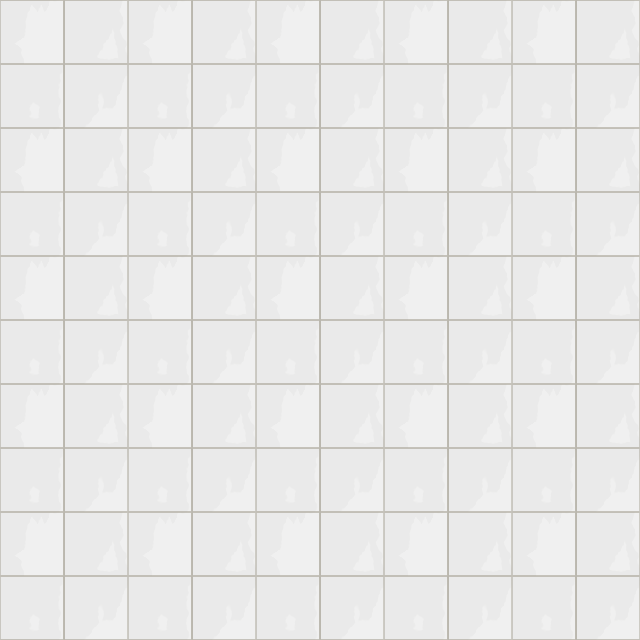
Write a Shadertoy shader that draws this texture.

```glsl
// Pale glazed square tiles with thin taupe grout, laid as a repeating 2 x 2 block.
// Each of the four tiles has its own glossy patch, built from soft inequalities
// (positive inside) whose outlines are roughened with gradient noise.

#define TILES 10.0
#define GROUT_WIDTH 0.0135
#define GROUT_VARIATION 0.0025
#define RAGGEDNESS 0.035
#define RAGGED_SCALE 9.0
#define GLAZE_COLOR vec3(0.919, 0.919, 0.918)
#define GLOSS_COLOR vec3(0.942, 0.942, 0.941)
#define GROUT_COLOR vec3(0.55, 0.525, 0.455)

vec2 hashGradient(vec2 cell) {
    float h = fract(sin(dot(cell, vec2(127.1, 311.7))) * 43758.5);
    return vec2(cos(6.2832 * h), sin(6.2832 * h));
}

float gradientNoise(vec2 p) {
    vec2 i = floor(p), f = p - i;
    vec2 u = f * f * f * (f * (f * 6.0 - 15.0) + 10.0);
    float a = dot(hashGradient(i), f);
    float b = dot(hashGradient(i + vec2(1, 0)), f - vec2(1, 0));
    float c = dot(hashGradient(i + vec2(0, 1)), f - vec2(0, 1));
    float d = dot(hashGradient(i + vec2(1, 1)), f - vec2(1, 1));
    return mix(mix(a, b, u.x), mix(c, d, u.x), u.y);
}

float ellipse(vec2 p, vec2 center, vec2 radii) {
    return (1.0 - length((p - center) / radii)) * min(radii.x, radii.y);
}

// Broad sheen on the right, with a side spike and drips hanging from the top
float broadSheen(vec2 p) {
    float spike = 0.13 * exp(-pow((p.y - 0.68) / 0.055, 2.0));
    float left = 0.46 - 0.15 * p.y - spike + 0.3 * max(p.y - 0.8, 0.0);
    float drips = 0.07 + 0.24 * abs(fract((p.x - 0.44) / 0.135) - 0.5);
    drips *= 1.0 - smoothstep(0.73, 0.79, p.x);
    return min(p.x - left, (p.y - drips) * 0.6);
}

// Flared blob low in the tile, plus a wavy strip on the right edge
float flaredBlob(vec2 p) {
    float halfWidth = min(0.03 + 0.36 * (p.y - 0.53), 0.16);
    float blob = min(halfWidth - abs(p.x - 0.75 + 0.17 * (p.y - 0.53)), 0.92 - p.y);
    float strip = 0.90 + 0.02 * cos(19.0 * p.y) + 0.3 * max(p.y - 0.5, 0.0);
    return max(blob, p.x - strip);
}

// Small notched spot, plus a narrow strip on the right edge
float notchedSpot(vec2 p) {
    float spot = ellipse(p, vec2(0.535, 0.73), vec2(0.085, 0.12));
    float notch = ellipse(p, vec2(0.45, 0.77), vec2(0.04));
    float strip = 0.925 + 0.016 * cos(18.0 * (p.y - 0.55)) + 0.5 * max(0.2 - p.y, 0.0);
    return max(min(spot, -notch), p.x - strip);
}

// Slanted corner sheen with one upright finger
float cornerSheen(vec2 p) {
    float slant = (p.x - 1.0 + 0.39 * (p.y - 0.12)) * 0.93;
    float ground = (p.y - 0.70 - 1.2 * max(0.57 - p.x, 0.0)) * 0.7;
    float finger = ellipse(p, vec2(0.575, 0.64), vec2(0.045, 0.15));
    return max(max(slant, ground), finger);
}

// Share of a pixel covered by a line, exact even for lines thinner than a pixel
float lineCoverage(float dist, float width, float pixel) {
    float hi = min(dist + 0.5 * pixel, 0.5 * width);
    float lo = max(dist - 0.5 * pixel, -0.5 * width);
    return clamp((hi - lo) / pixel, 0.0, 1.0);
}

void mainImage(out vec4 fragColor, in vec2 fragCoord) {
    // Tile coordinates, counted from the top left with y downward
    vec2 uv = fragCoord / iResolution.xy;
    vec2 grid = vec2(uv.x, 1.0 - uv.y) * TILES;
    vec2 pixel = TILES / iResolution.xy;
    vec2 parity = mod(floor(grid), 2.0);
    vec2 p = fract(grid);

    // Roughen the outlines, differently in each tile of the block
    vec2 q = RAGGED_SCALE * p + 23.0 * parity;
    p += RAGGEDNESS * vec2(gradientNoise(q), gradientNoise(q + 57.3));
    p += 0.4 * RAGGEDNESS * gradientNoise(2.3 * q + 11.0);

    float gloss;
    if (parity.y < 0.5) gloss = parity.x < 0.5 ? broadSheen(p) : flaredBlob(p);
    else gloss = parity.x < 0.5 ? notchedSpot(p) : cornerSheen(p);
    float soft = 0.7 * max(pixel.x, pixel.y);
    vec3 color = mix(GLAZE_COLOR, GLOSS_COLOR, smoothstep(-soft, soft, gloss));

    // Grout lines, alternate upright joints slightly wider
    vec2 joint = floor(grid + 0.5);
    vec2 dist = abs(grid - joint);
    float upright = GROUT_WIDTH + GROUT_VARIATION * (2.0 * mod(joint.x, 2.0) - 1.0);
    float grout = max(lineCoverage(dist.x, upright, pixel.x),
                      lineCoverage(dist.y, GROUT_WIDTH, pixel.y));
    fragColor = vec4(mix(color, GROUT_COLOR, grout), 1.0);
}
```
